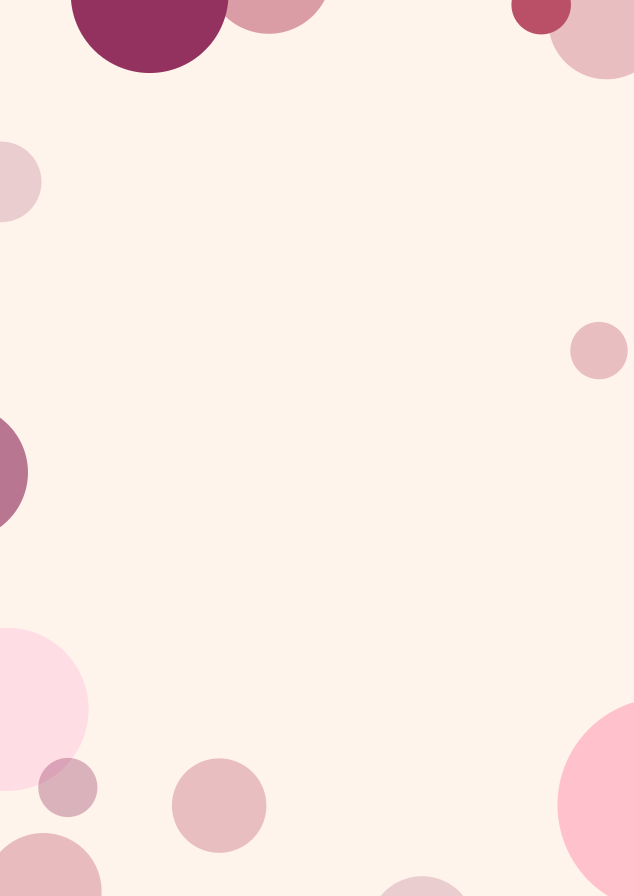
Reproduce this background procedurally as a Shadertoy shader.

```glsl
// Translucent plum, rose and pink discs scattered around the border of a cream page.

// Blends one disc over the page; disc = centre x, centre y, radius, opacity.
vec3 paintDisc(vec3 page, vec2 p, vec4 disc, vec3 tint) {
    float edge = length(p - disc.xy) - disc.z;
    float coverage = clamp(0.5 - edge * iResolution.y, 0.0, 1.0);
    return mix(page, tint, coverage * disc.w);
}

void mainImage(out vec4 fragColor, in vec2 fragCoord) {
    // Canvas height is one unit.
    vec2 p = fragCoord / iResolution.y;

    vec3 cream = vec3(1.0, 0.957, 0.922);
    vec3 plum = vec3(0.576, 0.196, 0.373);
    vec3 rose = vec3(0.729, 0.314, 0.408);

    vec4 roseDiscs[6] = vec4[6](
        vec4(0.300, 1.0326, 0.0703, 0.53),
        vec4(0.677, 0.9766, 0.0651, 0.33),
        vec4(0.604, 0.9948, 0.0332, 1.0),
        vec4(0.6685, 0.6087, 0.0320, 0.33),
        vec4(0.2446, 0.1009, 0.0527, 0.33),
        vec4(0.0483, 0.0052, 0.0651, 0.34));

    vec4 plumDiscs[5] = vec4[5](
        vec4(0.167, 1.0065, 0.0880, 1.0),
        vec4(0.0013, 0.797, 0.0450, 0.2),
        vec4(-0.0443, 0.4727, 0.0755, 0.65),
        vec4(0.0757, 0.1211, 0.0330, 0.34),
        vec4(0.471, -0.0371, 0.0592, 0.2));

    // Large opaque pinks lie at the back.
    vec3 color = cream;
    color = paintDisc(color, p, vec4(0.0078, 0.2083, 0.0911, 1.0), vec3(1.0, 0.867, 0.898));
    color = paintDisc(color, p, vec4(0.742, 0.1016, 0.1198, 1.0), vec3(1.0, 0.757, 0.796));

    // Rose discs, then plum discs in front.
    for (int i = 0; i < 6; i++) color = paintDisc(color, p, roseDiscs[i], rose);
    for (int i = 0; i < 5; i++) color = paintDisc(color, p, plumDiscs[i], plum);

    fragColor = vec4(color, 1.0);
}
```
